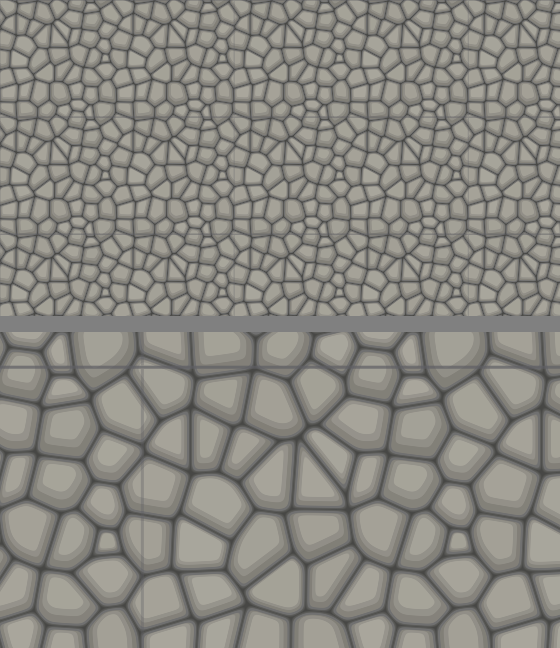
Top, the full canvas; bottom, a detail of the centre.
Write a WebGL 1 fragment shader that draws this texture.

```glsl
precision highp float;
// Cobbled wall of rounded grey stones with stepped shading, repeated in square tiles.
uniform vec2 u_resolution;

// Layout: tile side in canvas heights, stones along a tile side
const float TILE = 0.3704;
const float CELLS = 7.0;
const float JITTER = 0.86;
const float SIZE_SPREAD = 0.24;
const float ROUNDNESS = 24.0;

// Insets from the stone border, in cells
const float GAP = 0.030;
const float RIM = 0.070;
// Insets of the lit bands, relative to stone size: mean and directional part
const vec2 MID_INSET = vec2(0.17, 0.15);
const vec2 TOP_INSET = vec2(0.37, 0.24);
const vec2 LIGHT = vec2(-0.15, 0.99);

const vec3 GAP_DARK = vec3(0.28, 0.28, 0.27);
const vec3 GAP_SOFT = vec3(0.37, 0.37, 0.36);
const vec3 RIM_GREY = vec3(0.44, 0.44, 0.44);
const vec3 STONE_SHADE = vec3(0.52, 0.51, 0.48);
const vec3 STONE_MID = vec3(0.58, 0.57, 0.54);
const vec3 STONE_TOP = vec3(0.65, 0.64, 0.60);
const float TONE_SPREAD = 0.025;

const vec3 SEAM_COLOR = vec3(0.37, 0.37, 0.39);
const float SEAM_WIDTH = 0.0016;
const vec2 SEAM_STRENGTH = vec2(0.35, 0.7);

vec3 hash3(vec2 cell) {
  vec2 c = mod(cell, CELLS) + 3.7;
  vec3 k = vec3(dot(c, vec2(127.1, 311.7)),
                dot(c, vec2(269.5, 183.3)),
                dot(c, vec2(419.2, 371.9)));
  return fract(sin(k) * 43758.545);
}

// Seed position in xy, weight in z
vec3 seedOf(vec2 cell) {
  vec3 h = hash3(cell);
  return vec3(cell + 0.5 + (h.xy - 0.5) * JITTER, (h.z - 0.5) * SIZE_SPREAD);
}

float band(float edge, float d, float aa) {
  return smoothstep(edge - aa, edge + aa, d);
}

vec3 stones(vec2 p, float aa) {
  vec2 base = floor(p);

  // Owning stone of a weighted Voronoi diagram
  vec3 own = vec3(0.0);
  float best = 1e3;
  for (int j = -2; j <= 2; j++) {
    for (int i = -2; i <= 2; i++) {
      vec3 s = seedOf(base + vec2(float(i), float(j)));
      vec2 r = s.xy - p;
      float power = dot(r, r) - s.z;
      if (power < best) {
        best = power;
        own = s;
      }
    }
  }

  // Inner radius of the stone
  float size = 0.55;
  for (int j = -2; j <= 2; j++) {
    for (int i = -2; i <= 2; i++) {
      vec3 s = seedOf(base + vec2(float(i), float(j)));
      float gap = length(s.xy - own.xy);
      if (gap > 0.01) size = min(size, 0.5 * (gap + (own.z - s.z) / gap));
    }
  }
  size = max(size, 0.1);

  // Rounded border distances: plain, mid band, top band
  vec3 sum = vec3(0.0);
  for (int j = -2; j <= 2; j++) {
    for (int i = -2; i <= 2; i++) {
      vec3 s = seedOf(base + vec2(float(i), float(j)));
      vec2 away = s.xy - own.xy;
      float gap = length(away);
      if (gap > 0.01) {
        vec2 r = s.xy - p;
        float d = 0.5 * (dot(r, r) - s.z - best) / gap;
        float facing = -dot(away / gap, LIGHT);
        vec3 inset = size * vec3(0.0, MID_INSET.x + MID_INSET.y * facing,
                                 TOP_INSET.x + TOP_INSET.y * facing);
        sum += exp(-ROUNDNESS * (vec3(d) - inset));
      }
    }
  }
  vec3 dist = -log(max(sum, vec3(1e-20))) / ROUNDNESS;

  // Stepped shading from the joint up to the lit face
  float tone = (fract(own.z * 97.3) - 0.5) * TONE_SPREAD;
  float onStone = band(RIM, dist.x, aa);
  vec3 face = mix(STONE_SHADE, STONE_MID, band(RIM, dist.y, aa));
  face = mix(face, STONE_TOP, band(RIM, dist.z, aa)) + tone;
  vec3 col = mix(GAP_DARK, GAP_SOFT, smoothstep(-0.02, GAP, dist.x));
  col = mix(col, RIM_GREY, band(GAP, dist.x, aa));
  return mix(col, face, onStone);
}

void main() {
  // Canvas heights, measured from the top left corner
  vec2 uv = (gl_FragCoord.xy - vec2(0.0, u_resolution.y)) / u_resolution.y;
  float pixel = 1.0 / u_resolution.y;
  float scale = CELLS / TILE;
  vec3 col = stones(uv * scale, 0.5 * pixel * scale);

  // Thin seams: one per tile row, one per two tile columns
  vec2 period = TILE * vec2(2.0, 1.0);
  vec2 off = abs(fract(uv / period + 0.5) - 0.5) * period;
  vec2 seam = 1.0 - smoothstep(vec2(SEAM_WIDTH - 0.5 * pixel), vec2(SEAM_WIDTH + 0.5 * pixel), off);
  seam *= SEAM_STRENGTH;
  col = mix(col, SEAM_COLOR, max(seam.x, seam.y));
  gl_FragColor = vec4(col, 1.0);
}
```
